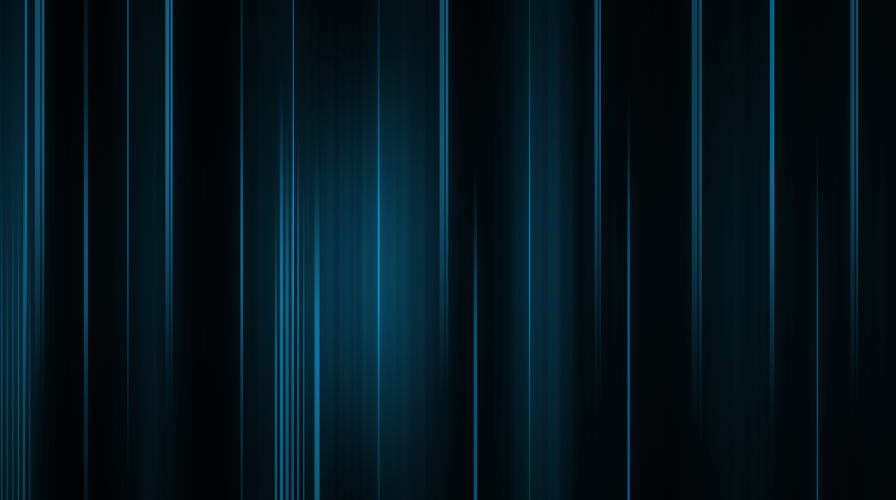
Give the GLSL for this background, as a Shadertoy shader.

```glsl
// Vertical light bars in deep teal over a near-black, finely streaked backdrop.
// A single light value is summed from streak noise, soft glows and box-filtered
// bars that fade along their height, then tinted once at the end.

const vec3  TINT          = vec3(0.08, 0.73, 1.0);
const vec3  BLACK_LEVEL   = vec3(0.004, 0.001, 0.002);
const float BASE_LIGHT    = 0.022;
const float STREAK_LIGHT  = 0.13;
const int   GLOW_COUNT    = 5;
const float MAIN_GLOW_X   = 0.40;
const float MAIN_GLOW     = 0.30;
const float GLOW_HEIGHT   = 0.45;
const int   BAR_COUNT     = 18;
const float BAR_MIN_WIDTH = 0.0014;
const float BAR_MAX_WIDTH = 0.0125;
const float SLIT_WIDTH    = 0.0018;
const int   CLUSTER_COUNT = 2;
const int   CLUSTER_LINES = 6;
const float CLUSTER_STEP  = 0.0062;

float hash(float n) {
    return fract(sin(n * 127.1 + 11.7) * 43758.5453);
}

float noise(float x) {
    float cell = floor(x);
    float f = fract(x);
    return mix(hash(cell), hash(cell + 1.0), f * f * (3.0 - 2.0 * f));
}

float bell(float d, float width) {
    return exp(-d * d / (width * width));
}

// Share of a pixel column covered by a strip centred at d = 0
float stripCoverage(float d, float width, float pixel) {
    float left = max(-0.5 * width, d - 0.5 * pixel);
    float right = min(0.5 * width, d + 0.5 * pixel);
    return clamp((right - left) / pixel, 0.0, 1.0);
}

// Brightness along the height: 0 hangs from the top, 1 rises, 2 peaks midway
float heightFade(int kind, float y, float variation) {
    if (kind == 0) return smoothstep(0.02, 0.65, y - 0.2 * variation + 0.05);
    if (kind == 1) return 1.0 - smoothstep(0.2, 0.65, y - 0.25 * variation);
    return 0.25 + 0.75 * bell(y - 0.5, 0.27);
}

float backdrop(vec2 uv) {
    float broad = noise(uv.x * 13.0 + 3.0);
    float medium = noise(uv.x * 60.0 + 40.0);
    float shade = mix(0.45, 1.0, bell(uv.y - 0.48, 0.4));
    return BASE_LIGHT * shade + STREAK_LIGHT * broad * broad * mix(0.6, 1.2, medium) * shade;
}

float glows(vec2 uv) {
    float light = 0.0;
    for (int i = 0; i < GLOW_COUNT; i++) {
        float id = float(i);
        bool isMain = i == 0;
        float jitter = isMain ? 0.0 : 0.06 * (hash(id + 70.0) - 0.5);
        float x = fract(MAIN_GLOW_X + id / float(GLOW_COUNT)) + jitter;
        float strength = isMain ? MAIN_GLOW : mix(0.06, 0.15, hash(id + 80.0));
        float width = isMain ? 0.072 : mix(0.022, 0.035, hash(id + 90.0));
        float reach = isMain ? 0.36 : mix(0.35, 0.7, hash(id + 95.0));
        light += strength * bell(uv.x - x, width) * bell(uv.y - GLOW_HEIGHT, reach);
    }
    return light;
}

float bars(vec2 uv, float pixel) {
    float light = 0.0;
    for (int i = 0; i < BAR_COUNT; i++) {
        float id = float(i);
        float x = pow((id + 0.15 + 0.7 * hash(id + 200.0)) / float(BAR_COUNT), 1.15);
        float size = fract(id * 0.618 + 0.3);
        float width = mix(BAR_MIN_WIDTH, BAR_MAX_WIDTH, size * size);
        float d = uv.x - x;
        float cover = stripCoverage(d, width, pixel);
        // Wide bars are split by a dark slit
        if (size > 0.65) cover -= 0.85 * stripCoverage(d - 0.12 * width, SLIT_WIDTH, pixel);
        int kind = size > 0.65 ? (i % 4 == 3 ? 1 : 0) : i % 3;
        float strength = mix(0.28, 0.5, hash(id + 300.0)) * (0.95 + 0.2 * d / width);
        float fade = heightFade(kind, uv.y, hash(id + 400.0));
        light += (max(cover, 0.0) * strength + 0.025 * bell(d, 0.012)) * fade;
    }
    return light;
}

// Tight groups of thin parallel lines
float clusters(vec2 uv, float pixel) {
    float light = 0.0;
    for (int c = 0; c < CLUSTER_COUNT; c++) {
        for (int i = 0; i < CLUSTER_LINES; i++) {
            float id = float(c * CLUSTER_LINES + i);
            float x = 0.002 + 0.306 * float(c) + CLUSTER_STEP * float(i);
            float width = mix(0.0012, 0.0028 + 0.002 * float(c), hash(id + 500.0));
            float strength = mix(0.14, 0.28, hash(id + 600.0)) + 0.14 * float(c);
            float fade = heightFade(1, uv.y, hash(id + 700.0));
            light += stripCoverage(uv.x - x, width, pixel) * strength * fade;
        }
    }
    return light;
}

void mainImage(out vec4 fragColor, in vec2 fragCoord) {
    vec2 uv = fragCoord / iResolution.xy;
    float pixel = 1.0 / iResolution.x;
    float fineStreaks = mix(0.78, 1.15, 0.5 * (noise(uv.x * 130.0) + noise(uv.x * 300.0 + 9.0)));
    float light = (backdrop(uv) + glows(uv)) * fineStreaks;
    light += bars(uv, pixel) + clusters(uv, pixel);
    fragColor = vec4(BLACK_LEVEL + TINT * min(light, 0.75), 1.0);
}
```
